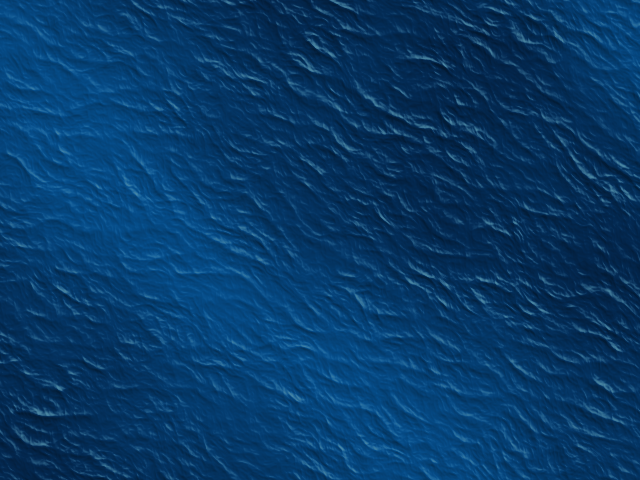
A WebGL 2 fragment shader for this texture:

```glsl
#version 300 es
precision highp float;
// Deep blue open sea from above, with short slanted wave crests under soft light.

uniform vec2 u_resolution;
out vec4 fragColor;

float hash(vec2 cell) {
    vec3 h = fract(cell.xyx * vec3(0.1031, 0.1030, 0.0973));
    h += dot(h, h.yzx + 33.33);
    return fract((h.x + h.y) * h.z);
}

float cornerSlope(vec2 cell, vec2 offset) {
    float angle = 6.2832 * hash(cell);
    return dot(vec2(cos(angle), sin(angle)), offset);
}

// Gradient noise, roughly -0.7 to 0.7
float gradientNoise(vec2 p) {
    vec2 i = floor(p), f = p - i;
    vec2 u = f * f * f * (f * (f * 6.0 - 15.0) + 10.0);
    vec2 e = vec2(1.0, 0.0);
    float low = mix(cornerSlope(i, f), cornerSlope(i + e, f - e), u.x);
    float high = mix(cornerSlope(i + e.yx, f - e.yx), cornerSlope(i + 1.0, f - 1.0), u.x);
    return mix(low, high, u.y);
}

// Sum of sharp ridges, stretched along the crests
float waveHeight(vec2 p) {
    // x runs along the crests, y across them; crests steepen to the right
    vec2 q = vec2(0.87 * p.x - 0.46 * p.y, 0.87 * p.y + 0.42 * p.x + 0.06 * p.x * p.x);
    q.y += 0.022 * gradientNoise(p * 6.0) + 0.008 * gradientNoise(p * 17.0 + 5.0);
    float height = 0.0, amplitude = 1.0;
    vec2 scale = vec2(9.0, 19.0);
    for (int octave = 0; octave < 4; octave++) {
        float n = gradientNoise(q * scale + 17.3 * float(octave));
        float ridge = max(0.0, 1.0 - 2.2 * sqrt(n * n + 0.002));
        height += amplitude * ridge * ridge;
        amplitude *= 0.47;
        scale *= vec2(2.0, 1.87);
        q += vec2(-0.16, 0.10) * q.yx;
    }
    return height;
}

void main() {
    vec2 p = gl_FragCoord.xy / u_resolution.y;

    // Broad light: a diagonal bright band, a dark right side, a pale far corner
    float diagonal = p.x + p.y + 0.16 * gradientNoise(p * 2.3 + 3.0);
    float band = (diagonal - 0.87) / 0.45;
    float tone = exp(-band * band) + 0.8 * smoothstep(1.8, 2.25, diagonal);
    tone = clamp(tone + 0.35 * gradientNoise(p * 3.1 + 9.0), 0.0, 1.0);
    vec3 color = mix(vec3(0.012, 0.150, 0.300), vec3(0.020, 0.285, 0.510), tone);

    // Slope towards the light, calmer inside the band and in drifting patches
    float slope = waveHeight(p) - waveHeight(p + vec2(0.0018, 0.0036));
    float patchiness = 1.0 + 0.7 * gradientNoise(p * vec2(7.0, 9.0) + 21.0);
    slope *= mix(1.15, 0.85, tone) * patchiness;

    // Shaded backs and pale crests
    color *= 1.0 + 0.6 * clamp(slope, -0.6, 0.3);
    color = mix(color, vec3(0.32, 0.56, 0.66), 0.9 * smoothstep(0.05, 0.72, slope));

    fragColor = vec4(color, 1.0);
}
```
